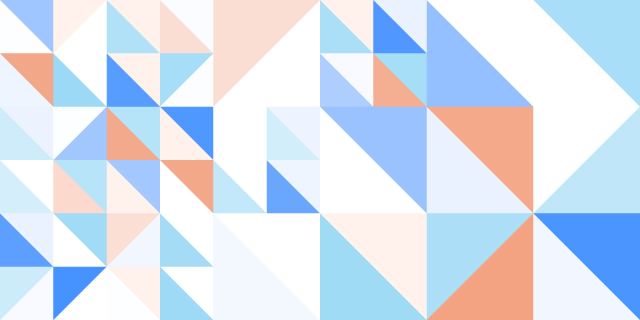
Reproduce this background procedurally as a Shadertoy shader.

```glsl
// Mosaic of square tiles, six across and three down, each cut by a diagonal
// into two tinted triangles. Tiles on the left and along one rising diagonal
// split into four; a golden ratio sequence spreads the colours evenly.

const float ROWS = 3.0;
const float COLUMNS = 6.0;
const float GOLDEN = 0.618034;
const int SAMPLES = 4;

const vec3 WHITE = vec3(1.0);
const vec3 ICE = vec3(0.92, 0.95, 1.0);
const vec3 BLUSH = vec3(1.0, 0.95, 0.93);
const vec3 CYAN = vec3(0.58, 0.84, 0.96);
const vec3 SKY = vec3(0.55, 0.73, 1.0);
const vec3 BLUE = vec3(0.27, 0.57, 1.0);
const vec3 PEACH = vec3(0.98, 0.82, 0.76);
const vec3 CORAL = vec3(0.95, 0.63, 0.50);

float hash(vec2 p) {
    vec3 q = fract(vec3(p.xyx) * 0.1031);
    q += dot(q, q.yzx + 33.33);
    return fract((q.x + q.y) * q.z);
}

// Near white: mostly plain, sometimes faintly blue or pink
vec3 paleTint(float variation) {
    vec3 tint = variation > 0.82 ? BLUSH : ICE;
    return mix(WHITE, tint, smoothstep(0.35, 0.8, variation));
}

// Choose a colour by its share of the area, then thin it towards white
vec3 triangleColor(float rank, float variation) {
    if (rank < 0.50) return paleTint(variation);
    vec3 color = CORAL;
    float fade = 0.15;
    if (rank < 0.72) { color = CYAN; fade = 0.65; }
    else if (rank < 0.80) { color = SKY; fade = 0.35; }
    else if (rank < 0.87) { color = BLUE; fade = 0.22; }
    else if (rank < 0.935) { color = PEACH; fade = 0.35; }
    return mix(color, WHITE, fade * variation);
}

// Left columns and one rising diagonal hold the quartered tiles
bool isQuartered(vec2 cell) {
    return cell.x < 1.5 || abs(cell.x - cell.y - 1.0) < 0.5;
}

// 1.0 above the cut, 0.0 below it
float upperHalf(vec2 local, bool rising) {
    return rising ? step(local.x, local.y) : step(1.0, local.x + local.y);
}

vec3 mosaic(vec2 p) {
    vec2 cell = floor(p);
    bool quartered = isQuartered(cell);
    float scale = quartered ? 2.0 : 1.0;
    vec2 tile = floor(p * scale);

    // Direction of the cut
    bool rising = quartered ? hash(tile + 17.0) < 0.36
                            : mod(cell.x - cell.y, 4.0) < 0.5;
    float side = upperHalf(fract(p * scale), rising);

    // Evenly spread colour rank for each triangle
    float index = 2.0 * (tile.x + COLUMNS * scale * tile.y) + side;
    float rank = fract(index * GOLDEN + 0.005);
    return triangleColor(rank, hash(tile + vec2(41.0 * side + 5.0, 9.0 * scale)));
}

void mainImage(out vec4 fragColor, in vec2 fragCoord) {
    // Average a grid of samples to smooth every edge
    vec3 sum = vec3(0.0);
    for (int j = 0; j < SAMPLES; j++) {
        for (int i = 0; i < SAMPLES; i++) {
            vec2 offset = (vec2(i, j) + 0.5) / float(SAMPLES) - 0.5;
            sum += mosaic((fragCoord + offset) / iResolution.y * ROWS);
        }
    }
    fragColor = vec4(sum / float(SAMPLES * SAMPLES), 1.0);
}
```
